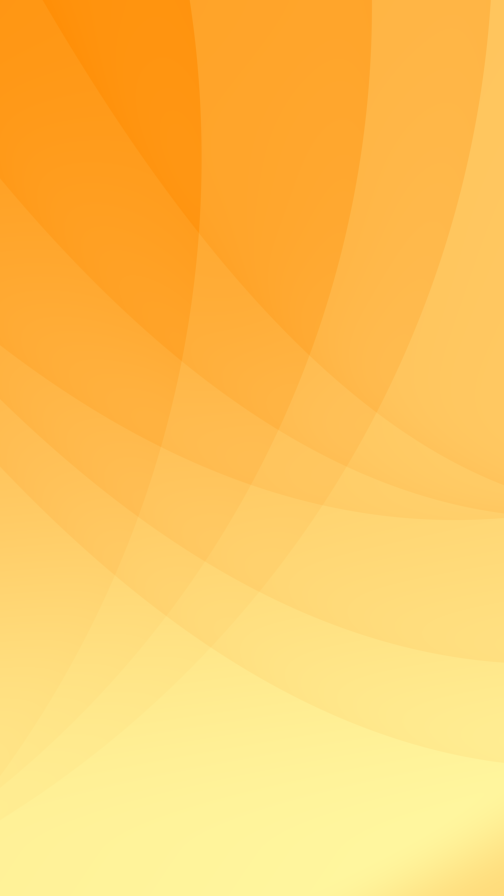
A Shadertoy shader for this background:

```glsl
const vec3 DEEP_ORANGE = vec3(1.0, 0.57, 0.045);
const vec3 AMBER = vec3(1.0, 0.75, 0.335);
const vec3 PALE_YELLOW = vec3(1.0, 0.95, 0.60);

const float ASPECT = 16.0 / 9.0;
const float DISC_STEP_TOP = 0.058;
const float DISC_STEP_BOTTOM = 0.010;
const float SHEET_STEP = 0.016;
const float DISC_EDGE_SHADE = 0.006;
const float SHEET_EDGE_SHADE = 0.018;
const float SHADE_WIDTH = 0.045;
const float CORNER_SHADE = 0.11;
const float CENTRE_SHADE = 0.028;

// Discs: centre and radius, in canvas widths
const vec3 DISCS[3] = vec3[3](
    vec3(-1.683, 1.465, 2.083),
    vec3(-1.262, 1.766, 2.000),
    vec3(-1.092, 1.909, 2.070));

// Sheets: edge height at the left, middle and right
const vec3 SHEETS[5] = vec3[5](
    vec3(1.928, 1.190, 0.815),
    vec3(1.424, 0.958, 0.759),
    vec3(1.093, 0.815, 0.750),
    vec3(0.986, 0.611, 0.463),
    vec3(0.852, 0.442, 0.264));

// Approximate signed distance above a parabola through three heights
float sheetDistance(vec2 p, vec3 heights) {
    float bend = 2.0 * (heights.x + heights.z - 2.0 * heights.y);
    float tilt = heights.z - heights.x - bend;
    float edge = heights.x + p.x * (tilt + bend * p.x);
    float slope = tilt + 2.0 * bend * p.x;
    return (p.y - edge) / sqrt(1.0 + slope * slope);
}

// Flat darkening inside a shape, stronger beside its edge
float layerShade(float d, float flatShade, float edgeShade, float pixel) {
    float coverage = smoothstep(-pixel, pixel, d);
    return coverage * (flatShade + edgeShade * exp(-max(d, 0.0) / SHADE_WIDTH));
}

// Backdrop brightness, with a dim centre and a dim lower right corner
float backdropTone(vec2 p, float depth) {
    float tone = 0.84 + 0.03 * depth + 0.09 * smoothstep(0.5, 0.95, depth);
    tone += 0.025 * (p.x - 0.5);
    vec2 fromCentre = (p - vec2(0.48, 1.20)) / vec2(0.27, 0.30);
    tone -= CENTRE_SHADE * exp(-dot(fromCentre, fromCentre));
    float fromCorner = (1.0 - p.x) / 0.306 + p.y / 0.18;
    return tone - CORNER_SHADE * (1.0 - smoothstep(0.0, 1.3, fromCorner));
}

vec3 toneColor(float tone) {
    vec3 low = mix(DEEP_ORANGE, AMBER, (tone - DEEP_ORANGE.g) / (AMBER.g - DEEP_ORANGE.g));
    vec3 high = mix(AMBER, PALE_YELLOW, (tone - AMBER.g) / (PALE_YELLOW.g - AMBER.g));
    return tone < AMBER.g ? low : high;
}

void mainImage(out vec4 fragColor, in vec2 fragCoord) {
    vec2 uv = fragCoord / iResolution.xy;
    vec2 p = uv * vec2(1.0, ASPECT);
    float depth = 1.0 - uv.y;
    float pixel = 0.8 / iResolution.x;
    float tone = backdropTone(p, depth);

    // Large discs reaching in from the left
    float discStep = mix(DISC_STEP_TOP, DISC_STEP_BOTTOM, smoothstep(0.0, 0.8, depth));
    for (int i = 0; i < 3; i++) {
        float d = DISCS[i].z - length(p - DISCS[i].xy);
        tone -= layerShade(d, discStep, DISC_EDGE_SHADE, pixel);
    }

    // Curved sheets hanging from above
    for (int i = 0; i < 5; i++) {
        float d = sheetDistance(p, SHEETS[i]);
        tone -= layerShade(d, SHEET_STEP, SHEET_EDGE_SHADE, pixel);
    }

    fragColor = vec4(clamp(toneColor(tone), 0.0, 1.0), 1.0);
}
```
